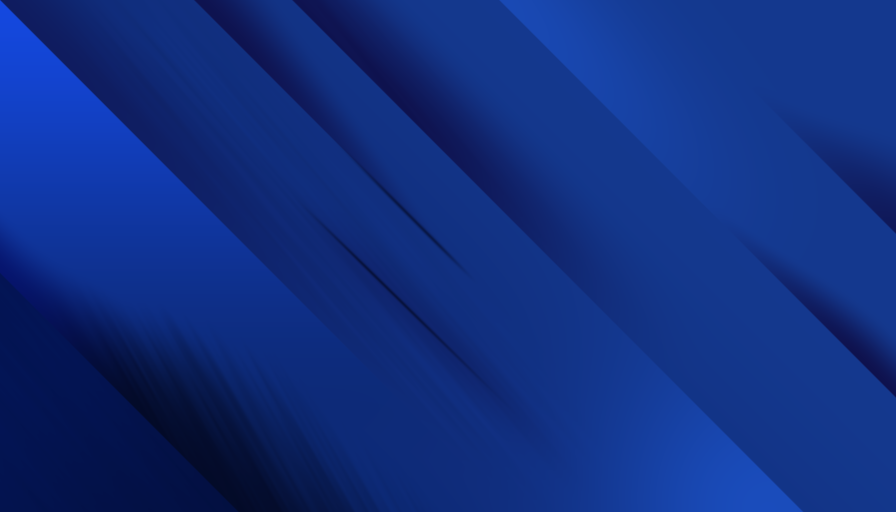
Reproduce this background procedurally as a Shadertoy shader.

```glsl
// Overlapping diagonal blue panels with soft shadows, glows and faint brushed streaks.

// Panel edges, measured across the diagonal in canvas heights
const float EDGE_CORNER = -0.533;
const float EDGE_BRIGHT = 0.0;
const float EDGE_CREASE = 0.195;
const float EDGE_WEDGE  = 0.380;
const float EDGE_MIDDLE = 0.572;
const float EDGE_RIGHT  = 0.977;
const float EDGE_FAR    = 1.297;

const vec3 NAVY       = vec3(0.010, 0.080, 0.330);
const vec3 BLACKBLUE  = vec3(0.010, 0.030, 0.130);
const vec3 ELECTRIC   = vec3(0.080, 0.290, 0.900);
const vec3 DEEP       = vec3(0.050, 0.165, 0.470);
const vec3 BASE_LEFT  = vec3(0.060, 0.170, 0.475);
const vec3 BASE_RIGHT = vec3(0.078, 0.220, 0.555);
const vec3 GLOW       = vec3(0.105, 0.310, 0.760);
const vec3 INDIGO     = vec3(0.055, 0.060, 0.290);
const vec3 DUSK       = vec3(0.020, 0.070, 0.420);
const vec2 FOOT_GLOW  = vec2(1.5, 0.0);
const float STREAK_AMOUNT = 0.13;

float hash(vec2 p) {
    p = fract(p * vec2(0.1031, 0.1131));
    p += dot(p, p.yx + 33.33);
    return fract((p.x + p.y) * p.x * 7.13);
}

float noise(vec2 p) {
    vec2 i = floor(p), f = fract(p);
    f = f * f * (3.0 - 2.0 * f);
    return mix(mix(hash(i), hash(i + vec2(1, 0)), f.x),
               mix(hash(i + vec2(0, 1)), hash(i + vec2(1, 1)), f.x), f.y);
}

// Fine fibres, long in one direction
float streaks(float across, float along) {
    return 0.6 * noise(vec2(across * 45.0, along * 2.5) + 20.0)
         + 0.4 * noise(vec2(across * 110.0, along * 4.0) + 70.0) - 0.5;
}

// Antialiased mask, one beyond the edge
float beyond(float d) {
    float aa = 1.4 / iResolution.y;
    return smoothstep(-aa, aa, d);
}

// Shadow beside a hard edge, fading over the given width
float shadow(float d, float width) {
    return beyond(d) * (1.0 - smoothstep(0.0, width, d));
}

// Soft window along the diagonal
float span(float t, float a, float b, float c, float d) {
    return smoothstep(a, b, t) * (1.0 - smoothstep(c, d, t));
}

// Thin dark fold
float crease(float d, float width) {
    return exp(-d * d / (width * width));
}

void mainImage(out vec4 fragColor, in vec2 fragCoord) {
    vec2 p = fragCoord / iResolution.xy * vec2(1.7534, 1.0);
    float depth = 1.0 - p.y;
    float q = p.x - depth;   // across the panels
    float t = p.x + depth;   // along the panels

    // Central panels
    vec3 col = mix(BASE_LEFT, BASE_RIGHT, smoothstep(0.0, 0.95, q));
    float fibre = streaks(q + 0.08 * t, t);
    float fibreZone = span(q, 0.0, 0.06, 0.2, 0.42) * span(t, 0.1, 0.4, 1.6, 2.2);
    col *= 1.0 + STREAK_AMOUNT * fibre * fibreZone;
    col = mix(col, INDIGO, 0.55 * shadow(q - EDGE_BRIGHT, 0.24) * (1.0 - smoothstep(0.2, 1.75, t)));

    // Folded crease with a soft shade around it
    float fold = q - EDGE_CREASE - 0.012 * (t - 1.3);
    col = mix(col, INDIGO, 0.30 * crease(fold, 0.05) * span(t, 0.9, 1.3, 1.5, 2.2));
    col = mix(col, BLACKBLUE, 0.65 * crease(fold, 0.0045) * span(t, 0.95, 1.25, 1.35, 1.85));

    // Tapering wedge
    float taper = max(0.19 * (1.42 - t), 0.012);
    float wedge = shadow(q - EDGE_WEDGE, taper) * (1.0 - smoothstep(0.5, 1.5, t));
    col = mix(col, INDIGO, 0.9 * wedge);
    col = mix(col, BLACKBLUE, 0.6 * crease(q - EDGE_WEDGE, 0.005) * span(t, 0.9, 1.2, 1.3, 1.5));

    // Glow at the foot of the central panel
    float foot = exp(-dot(p - FOOT_GLOW, p - FOOT_GLOW) / 0.11);
    col = mix(col, GLOW, 0.9 * foot * (1.0 - beyond(q - EDGE_MIDDLE)));

    // Middle panel shadow
    float middleShade = shadow(q - EDGE_MIDDLE, 0.23) * (1.0 - smoothstep(0.95, 2.1, t));
    col = mix(col, INDIGO, 0.92 * middleShade * (1.0 + 0.15 * fibre));

    // Right panel: upper glow and lower shadow
    float right = q - EDGE_RIGHT;
    float upperGlow = exp(-right * right / 0.05) * (1.0 - smoothstep(0.9, 2.2, t));
    col = mix(col, GLOW, 0.75 * upperGlow * beyond(right));
    float lowerShade = smoothstep(1.75, 2.4, t);
    col = mix(col, INDIGO, 0.95 * lowerShade * shadow(right, 0.03 + 0.10 * lowerShade));

    // Far panel shadow, widening downward
    float farShade = smoothstep(1.6, 2.25, t);
    col = mix(col, INDIGO, 0.80 * farShade * shadow(q - EDGE_FAR, 0.03 + 0.24 * farShade));

    // Bright left panel, shaded above the corner
    vec3 bright = mix(ELECTRIC, DEEP, smoothstep(-0.12, 0.82, depth));
    float corner = q - EDGE_CORNER;
    float reach = 0.13 + 0.27 * smoothstep(0.5, 1.4, t);
    float brush = streaks(q + 0.28 * t, t) * smoothstep(0.6, 1.1, t);
    float cornerShade = 1.0 - smoothstep(0.0, reach, corner + 0.10 * brush);
    bright = mix(bright, mix(DUSK, BLACKBLUE, smoothstep(0.5, 1.1, t)), 0.92 * cornerShade);
    float blend = max(1.0 - smoothstep(1.35, 1.9, t), smoothstep(0.0, 0.2, -q));
    col = mix(col, bright, (1.0 - beyond(q - EDGE_BRIGHT)) * blend);

    // Dark corner panel
    vec3 navy = mix(NAVY, BLACKBLUE, 0.35 * smoothstep(0.7, 1.5, t));
    fragColor = vec4(mix(navy * (1.0 + 0.5 * STREAK_AMOUNT * fibre), col, beyond(corner)), 1.0);
}
```
